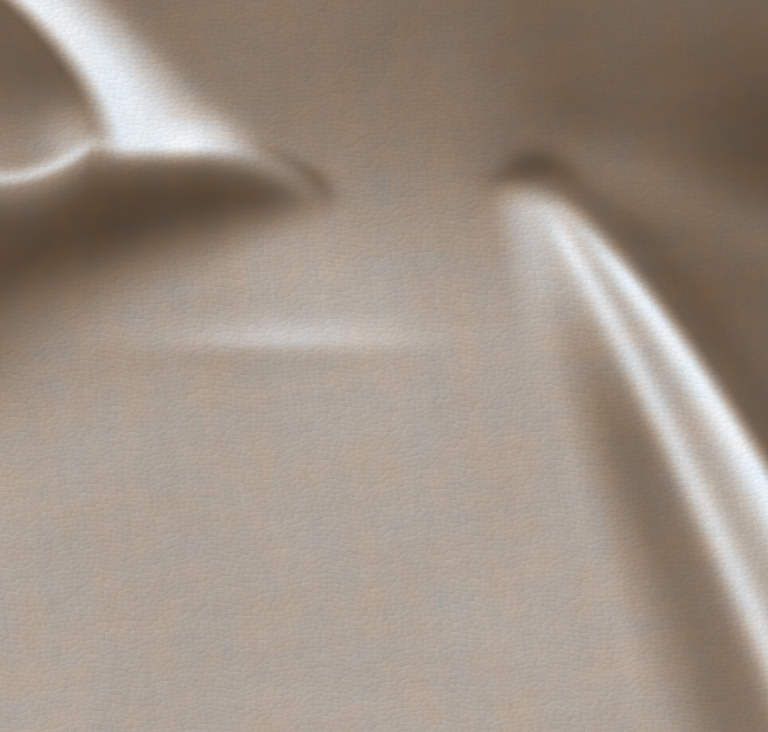
A Shadertoy shader for this texture:

```glsl
// Soft metallic leather with two raised folds and a faint crease between them.
// Curves give the fold edges; soft masks and bell profiles build one tone,
// which is tinted from warm brown to cool white and grained with cells.

float bell(float d, float width) {
    d /= width;
    return exp(-d * d);
}

float blob(vec2 p, vec2 center, vec2 size) {
    vec2 d = (p - center) / size;
    return exp(-dot(d, d));
}

vec2 hash2(vec2 cell) {
    vec2 k = vec2(dot(cell, vec2(127.1, 311.7)), dot(cell, vec2(269.5, 183.3)));
    return fract(sin(k) * 4375.85);
}

// Vector from p to the nearest scattered cell centre
vec2 nearestCell(vec2 p) {
    vec2 base = floor(p), best = vec2(2.0);
    for (int j = -1; j <= 1; j++)
    for (int i = -1; i <= 1; i++) {
        vec2 cell = base + vec2(i, j);
        vec2 d = cell + 0.15 + 0.7 * hash2(cell) - p;
        if (dot(d, d) < dot(best, best)) best = d;
    }
    return best;
}

// Layered, turned sines for cloudy variation
float mottle(vec2 p) {
    float sum = 0.0, amp = 0.5;
    for (int i = 0; i < 5; i++) {
        p = mat2(0.8, 0.6, -0.6, 0.8) * p * 1.7 + 1.3;
        p += 0.7 * sin(p.yx * 0.8);
        sum += amp * sin(p.x) * sin(p.y);
        amp *= 0.75;
    }
    return sum;
}

// q.x runs right, q.y runs down from the top
float flatSheet(vec2 q) {
    float tone = 0.425 + 0.215 * smoothstep(0.0, 0.52, q.y);
    tone += 0.04 * bell(q.x - 0.35, 0.2) * bell(q.y, 0.2);
    tone -= 0.14 * exp(-q.x / 0.16) * bell(q.y - 0.47, 0.1);
    tone += 0.05 * blob(q, vec2(0.43, 0.38), vec2(0.16, 0.09));
    // Crease: long glow above, crisper lower edge
    float y = q.y - 0.462;
    float width = mix(0.028, 0.015, smoothstep(-0.01, 0.01, y));
    tone += 0.12 * bell(y, width) * bell(q.x - 0.39, 0.17);
    return tone - 0.02 * bell(y - 0.034, 0.018) * bell(q.x - 0.38, 0.18);
}

float leftFold(float tone, vec2 q) {
    float x = q.x, s = q.y;
    float edgeL = 0.014 + 1.15 * s - 2.4 * s * s;
    float edgeR = 0.17 + 1.02 * s;
    float tail = max(x - 0.27, 0.0);
    float floorY = max(0.256 - 3.0 * x * x, 0.21 + 2.0 * tail * tail);
    // Lit slope
    float across = clamp((x - edgeL) / (edgeR - edgeL), 0.0, 1.0);
    float slope = mix(0.92, 0.52, smoothstep(0.25, 1.0, across));
    slope += 0.16 * bell(s - 0.19, 0.035) * smoothstep(0.2, 0.28, x)
           * (1.0 - smoothstep(0.29, 0.4, x));
    // Hollow with a bright lower rim
    float hollow = 0.36 + 0.18 * smoothstep(0.09, 0.23, s);
    hollow += 0.24 * bell(s - floorY + 0.012, 0.013) * (1.0 - 0.5 * smoothstep(0.05, 0.13, x));
    hollow += 0.16 * blob(q, vec2(0.1, 0.195), vec2(0.04, 0.045));
    float body = mix(hollow, slope, smoothstep(-0.02, 0.026, x - edgeL));
    float inside = 1.0 - smoothstep(-0.05, 0.03, x - edgeR);
    inside *= 1.0 - smoothstep(-0.012, 0.025, s - floorY);
    inside *= 1.0 - smoothstep(0.38, 0.44, x);
    tone = mix(tone, body, inside);
    // Shade under the fold
    float shadeEnd = 0.47 - 0.42 * x;
    float soft = mix(0.14, 0.045, clamp(x / 0.44, 0.0, 1.0));
    float shade = smoothstep(-0.015, 0.03, s - floorY);
    shade *= 1.0 - smoothstep(-soft, 0.5 * soft, s - shadeEnd);
    shade *= 1.0 - smoothstep(0.4, 0.46, x);
    float depth = 0.43 - 0.1 * smoothstep(0.0, 0.06, s - floorY);
    depth -= 0.07 * bell(s - shadeEnd + 0.09, 0.07) * (1.0 - x);
    tone = mix(tone, depth, shade);
    // Dark lip rounding the tip
    float lip = x - 0.443 + 14.0 * (s - 0.274) * (s - 0.274);
    return tone - 0.13 * bell(lip, 0.022) * bell(s - 0.25, 0.038);
}

float rightFold(float tone, vec2 q) {
    float t = max(q.y - 0.24, 0.0);
    float flank = 0.68 + 0.27 * pow(t, 1.2);
    float inner = 0.712 + 0.485 * pow(t, 0.85);
    float outer = 0.705 + 0.64 * pow(t, 0.7);
    // Dim ground behind the fold
    float behind = 0.385 + 0.055 * bell(q.y - 0.22 - 0.45 * (q.x - 0.82), 0.05);
    behind -= 0.09 * blob(q, vec2(1.06, 0.19), vec2(0.13, 0.13));
    float start = flank - 0.1 * exp(-25.0 * t);
    tone = mix(tone, behind, smoothstep(start, start + 0.2, q.x));
    tone -= 0.04 * blob(q, vec2(0.75, 0.165), vec2(0.08, 0.05));
    float side = q.x - 0.732;
    tone -= 0.11 * bell(q.y - 0.224 - 7.0 * side * side, 0.022) * bell(side, 0.06);
    tone -= 0.04 * bell(q.x - outer - 0.055, 0.035) * smoothstep(0.0, 0.08, t);
    // Flank, valley and two shining ridges
    float across = (q.x - flank) / max(inner - flank, 0.02);
    float valley = smoothstep(0.0, 0.6, across) * smoothstep(0.06, 0.4, t);
    float body = mix(0.655 + 0.09 * bell(t - 0.07, 0.13), 0.44, valley);
    body = mix(body, 0.62, smoothstep(-0.03, 0.015, q.x - inner));
    body += 0.24 * bell(q.x - inner, 0.016 + 0.02 * t) * smoothstep(0.0, 0.1, t);
    body += 0.31 * bell(q.x - outer + 0.014, 0.015 + 0.045 * t) * smoothstep(0.0, 0.16, t);
    float inside = smoothstep(-0.025, 0.035, q.x - flank);
    inside *= 1.0 - smoothstep(-0.01, 0.028, q.x - outer);
    return mix(tone, body, inside * smoothstep(0.0, 0.05, t));
}

void mainImage(out vec4 fragColor, in vec2 fragCoord) {
    vec2 p = fragCoord / iResolution.y;
    vec2 q = vec2(p.x, 1.0 - p.y);
    float tone = rightFold(leftFold(flatSheet(q), q), q);
    // Pebbled grain lit from the upper left
    vec2 pebble = nearestCell(p * vec2(115.0, 155.0) + 0.6 * sin(p.yx * 40.0));
    float grain = 0.042 * dot(pebble, vec2(0.5, -0.8)) + 0.012 * mottle(p * 70.0);
    tone += grain * smoothstep(0.2, 0.7, tone) + 0.014 * mottle(p * 5.0);
    // Warm browns fade into cool highlights
    float warmth = 0.068 * (1.0 - smoothstep(0.45, 0.95, tone));
    warmth -= 0.02 * smoothstep(0.7, 0.95, tone);
    warmth += 0.016 * mottle(p * 16.0 + 4.0) + 0.01 * mottle(p * 45.0);
    fragColor = vec4(clamp(tone + warmth * vec3(1.0, 0.0, -0.9), 0.0, 1.0), 1.0);
}
```
